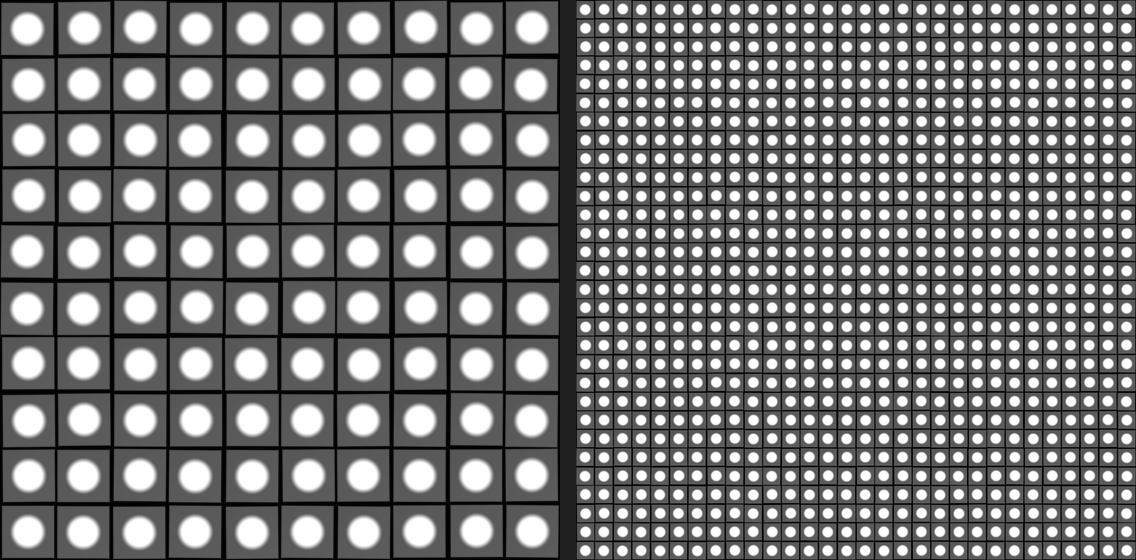
Left: one tile. Right: repeated 3 by 3.
A three.js fragment shader for this pattern:

```glsl
varying vec2 vUv;

const float REPEATS = 10.0;
const float TILE_HALF = 0.466;
const float TILE_SOFTNESS = 0.016;
const float DISC_INNER = 0.225;
const float DISC_OUTER = 0.340;
const float MAX_SHIFT = 0.018;
const float MAX_TILT = 0.010;

const vec3 GAP_COLOR = vec3(0.01);
const vec3 TILE_COLOR = vec3(0.35);
const vec3 DISC_COLOR = vec3(1.0);

// Three random values in 0..1 per cell
vec3 hash3(vec2 cell) {
  vec3 p = fract(cell.xyx * vec3(0.1031, 0.1030, 0.0973) + 0.317);
  p += dot(p, p.yxz + 33.33);
  return fract((p.xxy + p.yzz) * p.zyx);
}

mat2 rotation(float angle) {
  float c = cos(angle);
  float s = sin(angle);
  return mat2(c, -s, s, c);
}

float squareDistance(vec2 p, float halfSize) {
  vec2 d = abs(p) - halfSize;
  return length(max(d, 0.0)) + min(max(d.x, d.y), 0.0);
}

// Coverage that fades from 1 inside to 0 outside
float softFill(float dist, float inner, float outer) {
  return 1.0 - smoothstep(inner, outer, dist);
}

vec3 tileShade(vec2 p, vec3 base) {
  return base + 0.012 * (p.x - p.y);
}

void main() {
  vec2 grid = vUv * REPEATS;
  vec2 cell = mod(floor(grid), REPEATS);

  // Slight misplacement and tilt of each tile
  vec3 variation = hash3(cell) * 2.0 - 1.0;
  vec2 p = fract(grid) - 0.5 - variation.xy * MAX_SHIFT;
  p = rotation(variation.z * MAX_TILT) * p;

  // Square tile with a glowing disc
  float tile = softFill(squareDistance(p, TILE_HALF), -TILE_SOFTNESS, TILE_SOFTNESS);
  float disc = softFill(length(p), DISC_INNER, DISC_OUTER);

  vec3 color = mix(GAP_COLOR, tileShade(p, TILE_COLOR), tile);
  color = mix(color, DISC_COLOR, disc);
  gl_FragColor = vec4(color, 1.0);
}
```
